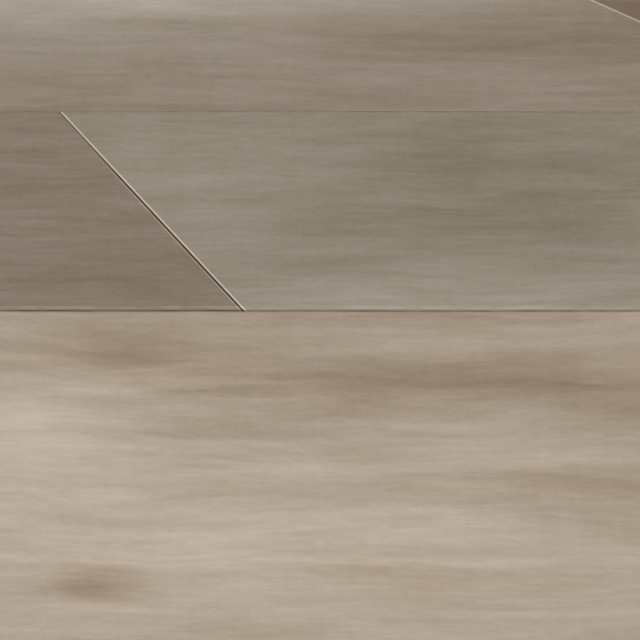
Give the GLSL for this texture, as a Shadertoy shader.

```glsl
// Grey-brown wooden floor planks seen at a low angle, with bevelled joints.
// Distance lines place the joints, soft spots shape the broad light and stains,
// and stretched, warped value noise draws the grain, finer towards the far side.

const float NEAR_SEAM = 0.514;              // height of the front long joint
const float FAR_SEAM = 0.8255;              // height of the rear long joint
const vec2 JOINT_TOP = vec2(0.095, 0.824);  // slanted end joint
const vec2 JOINT_BOTTOM = vec2(0.382, 0.514);
const vec2 CORNER_A = vec2(0.924, 1.0);     // end joint in the far corner
const vec2 CORNER_B = vec2(1.0, 0.966);
const vec3 FRONT_WOOD = vec3(0.645, 0.587, 0.522);
const vec3 LEFT_WOOD = vec3(0.525, 0.470, 0.418);
const vec3 RIGHT_WOOD = vec3(0.550, 0.515, 0.458);
const vec3 REAR_WOOD = vec3(0.555, 0.510, 0.455);
const vec3 CORNER_WOOD = vec3(0.500, 0.440, 0.385);
const vec3 LIGHT_TINT = vec3(0.96, 1.0, 1.0);
const vec3 STAIN_TINT = vec3(0.82, 1.0, 1.08);
const float GRAIN_FRONT = 0.19;
const float GRAIN_BACK = 0.13;

float hash(vec2 p) {
    return fract(sin(dot(p, vec2(127.1, 311.7))) * 43758.5453);
}

float noise(vec2 p) {
    vec2 i = floor(p), f = fract(p);
    f = f * f * (3.0 - 2.0 * f);
    return mix(mix(hash(i), hash(i + vec2(1, 0)), f.x),
               mix(hash(i + vec2(0, 1)), hash(i + vec2(1, 1)), f.x), f.y);
}

// Centred fractal noise, roughly -0.5 to 0.5
float fbm(vec2 p) {
    float sum = 0.0, amp = 0.5;
    for (int i = 0; i < 4; i++) {
        sum += amp * (noise(p) - 0.5);
        p = p * vec2(1.9, 2.1) + vec2(17.3, 9.1);
        amp *= 0.6;
    }
    return sum;
}

float spot(vec2 p, vec2 centre, vec2 radius) {
    vec2 q = (p - centre) / radius;
    return exp(-dot(q, q));
}

// Signed distance to the line a-b, positive on its upper right side
float side(vec2 p, vec2 a, vec2 b) {
    vec2 d = normalize(b - a);
    return dot(p - a, vec2(-d.y, d.x));
}

float stroke(float d, float halfWidth, float aa) {
    return 1.0 - smoothstep(halfWidth - aa, halfWidth + aa, abs(d));
}

// Long streaks bent by a slow warp, plus short pores
float grain(vec2 p, float density, float seed) {
    vec2 q = p + vec2(seed, seed * 0.37);
    q.y += 0.020 * fbm(q * vec2(4.0, 9.0));
    float broad = fbm(q * vec2(3.5, 24.0) * density);
    float streak = fbm(q * vec2(6.0, 75.0) * density);
    float pores = noise(q * vec2(60.0, 210.0)) - 0.5;
    return 0.50 * broad + 0.42 * streak + 0.10 * pores;
}

// Broad light (x) and brown staining (y) on the front plank
vec2 frontShade(vec2 p) {
    vec2 q = p + vec2(0.10, 0.035) * fbm(p * vec2(5.0, 18.0));
    float light = 0.085 * spot(q, vec2(0.0, 0.345), vec2(0.24, 0.085))
                + 0.055 * spot(q, vec2(0.20, 0.23), vec2(0.40, 0.08))
                + 0.050 * spot(q, vec2(0.40, 0.14), vec2(0.50, 0.06))
                + 0.035 * spot(q, vec2(0.75, 0.28), vec2(0.28, 0.04))
                + 0.050 * (1.0 - smoothstep(0.0, 0.33, p.y));
    float stain = 0.095 * spot(q, vec2(0.135, 0.085), vec2(0.075, 0.030))
                + 0.075 * spot(q, vec2(0.20, 0.440), vec2(0.13, 0.022))
                + 0.060 * spot(q, vec2(0.75, 0.400), vec2(0.38, 0.028))
                + 0.050 * spot(q, vec2(0.62, 0.105), vec2(0.18, 0.025))
                + 0.045 * spot(q, vec2(0.90, 0.245), vec2(0.20, 0.020));
    return vec2(light, stain);
}

void mainImage(out vec4 fragColor, in vec2 fragCoord) {
    vec2 p = fragCoord / iResolution.xy;
    float aa = 0.8 / iResolution.y;
    float joint = side(p, JOINT_TOP, JOINT_BOTTOM);
    float corner = side(p, CORNER_A, CORNER_B);
    float inFront = 1.0 - smoothstep(-aa, aa, p.y - NEAR_SEAM);
    float inRear = smoothstep(-aa, aa, p.y - FAR_SEAM);
    float inMiddle = (1.0 - inFront) * (1.0 - inRear);
    float inRight = smoothstep(-aa, aa, joint);

    // Middle planks
    vec3 color = mix(LEFT_WOOD, RIGHT_WOOD, inRight);
    color += LIGHT_TINT * inRight * (0.060 * spot(p, vec2(0.72, 0.53), vec2(0.42, 0.055))
           + 0.030 * spot(p, vec2(0.30, 0.72), vec2(0.22, 0.10))
           - 0.030 * spot(p, vec2(0.85, 0.72), vec2(0.35, 0.09)));

    // Rear plank with its sheen, then the far corner
    vec3 rear = REAR_WOOD + LIGHT_TINT * (0.115 * spot(p, vec2(0.18, 1.01), vec2(0.55, 0.045))
              + 0.025 * spot(p, vec2(0.1, 0.93), vec2(0.4, 0.06))
              - 0.035 * spot(p, vec2(0.85, 0.94), vec2(0.35, 0.035)));
    rear = mix(rear, CORNER_WOOD, smoothstep(-aa, aa, corner));
    color = mix(color, rear, inRear);

    // Front plank
    vec2 shade = frontShade(p);
    color = mix(color, FRONT_WOOD + LIGHT_TINT * shade.x - STAIN_TINT * shade.y, inFront);

    // Grain
    float seed = mix(mix(3.0, 7.0, inRight), 11.0, inRear);
    float figure = mix(GRAIN_BACK * grain(p, 1.6, floor(seed + 0.5)),
                       GRAIN_FRONT * grain(p, 1.0, 1.0), inFront);
    color += figure * vec3(0.94, 1.0, 1.06);
    color += 0.016 * (noise(p * vec2(190.0, 330.0)) - 0.5);

    // Long joints: a dark gap, with a worn light lip behind the front one
    float wear = noise(vec2(p.x * 45.0, 2.0));
    float lip = stroke(p.y - NEAR_SEAM - 0.0055, 0.0022, 0.0025);
    color += lip * (0.03 + 0.06 * wear) * (1.0 - 0.5 * inRight);
    color -= 0.17 * stroke(p.y - NEAR_SEAM, 0.0014, 0.0020) * (0.75 + 0.4 * wear);
    color -= 0.055 * stroke(p.y - FAR_SEAM, 0.0008, 0.0016) * (0.5 + wear);

    // Slanted joints: bright bevels around a dark gap
    float along = (JOINT_TOP.y - p.y) / (JOINT_TOP.y - JOINT_BOTTOM.y);
    float gap = smoothstep(0.10, 0.40, along);
    color += inMiddle * 0.20 * stroke(joint - 0.0016, 0.0011, 0.0014);
    color += inMiddle * 0.10 * gap * stroke(joint + 0.0040, 0.0008, 0.0014);
    color -= inMiddle * (0.10 + 0.16 * gap) * stroke(joint + 0.0014, 0.0009, 0.0012);
    color += inRear * 0.19 * stroke(corner, 0.0012, 0.0016);

    fragColor = vec4(clamp(color, 0.0, 1.0), 1.0);
}
```
